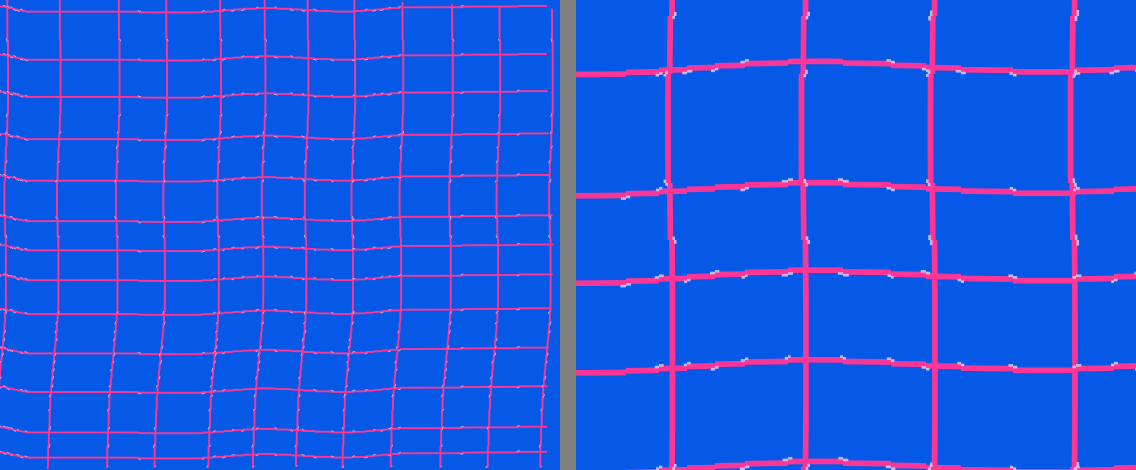
Left: the whole. Right: its middle third, enlarged.
Write a WebGL 2 fragment shader that draws this pattern.

```glsl
#version 300 es
precision highp float;
// A hand-drawn pink grid on blue: 12 upright and 13 level strands, unevenly spaced.
// All strands of a direction share one bend, built from smooth ramps; the bend is
// taken in small stair steps, and pale specks sit on the strand edges at the steps.
uniform vec2 u_resolution;
out vec4 fragColor;

const vec2 SHEET = vec2(768.0, 645.0);   // canvas divided into sheet units
const float HALF_WIDTH = 1.3;
const vec3 BLUE = vec3(0.025, 0.35, 0.905);
const vec3 PINK = vec3(0.99, 0.21, 0.59);
const vec3 PALE = vec3(0.86, 0.83, 0.97);

// Uneven spacing: strand positions from the left and from the top
const float COLUMNS[12] = float[12](10.0, 82.0, 163.0, 228.0, 302.0, 363.0,
                                    422.0, 486.0, 552.0, 620.0, 685.0, 757.0);
const float ROWS[13] = float[13](16.0, 82.0, 133.0, 191.0, 248.0, 303.5, 343.5,
                                 384.5, 431.0, 485.0, 538.0, 593.5, 628.0);

float hash(vec2 p) {
    vec3 q = fract(vec3(p.xyx) * 0.1031);
    q += dot(q, q.yzx + 33.33);
    return fract((q.x + q.y) * q.z);
}

float ramp(float t, float from, float to, float rise) {
    return rise * smoothstep(from, to, t);
}

// Downward bend of the level strands along x
float rowBend(float x) {
    return -8.0 + ramp(x, -8.0, 44.0, 8.0) + ramp(x, 160.0, 230.0, 1.2)
         + ramp(x, 255.0, 365.0, -5.9) + ramp(x, 365.0, 465.0, 4.3)
         + ramp(x, 478.0, 562.0, -5.5) + ramp(x, 560.0, 750.0, -1.8);
}

// Sideways bend of the upright strands along y
float columnBend(float y) {
    return ramp(y, 0.0, 110.0, 1.0) + ramp(y, 130.0, 270.0, -4.8)
         + ramp(y, 280.0, 360.0, 2.2) + ramp(y, 400.0, 560.0, -10.5)
         + ramp(y, 500.0, 680.0, -5.0);
}

// Smooth coverage of a band of given half width
float band(float d, float halfWidth, float px) {
    return clamp((halfWidth - abs(d)) / px + 0.5, 0.0, 1.0);
}

// Bend flattened into unit stair steps with soft risers
float stepped(float bend) {
    return mix(bend, floor(bend + 0.5), 0.75);
}

// Pale speck on one edge of a strand, where its bend changes step
float speck(float d, float bend, float slope, float id, float px) {
    float toStep = (fract(bend) - 0.5) / max(abs(slope), 0.001);
    vec2 cell = vec2(floor(bend) + 40.0, id);
    float side = hash(cell) < 0.5 ? -1.0 : 1.0;
    float present = step(0.2, hash(cell + 17.0));
    float size = mix(1.3, 2.6, hash(cell + 51.0));
    return present * band(toStep, size, px) * band(d - side * 1.5, 0.6, px);
}

// Strand coverage (x) and speck coverage (y), cut off at both ends
vec2 strand(float d, float along, vec2 ends, float bend, float slope, float id, float px) {
    float inside = band(along - 0.5 * (ends.x + ends.y), 0.5 * (ends.y - ends.x), px);
    return inside * vec2(band(d, HALF_WIDTH, px), speck(d, bend, slope, id, px));
}

void main() {
    vec2 p = gl_FragCoord.xy / u_resolution * SHEET;
    p.y = SHEET.y - p.y;                 // measure downward from the top
    float px = SHEET.x / u_resolution.x;

    float rowShift = rowBend(p.x);
    float rowSlope = 0.5 * (rowBend(p.x + 1.0) - rowBend(p.x - 1.0));
    float columnShift = columnBend(p.y);
    float columnSlope = 0.5 * (columnBend(p.y + 1.0) - columnBend(p.y - 1.0));
    vec2 cover = vec2(0.0);

    // Level strands, reaching furthest right near the middle
    for (int i = 0; i < 13; i++) {
        float id = float(i);
        float reach = 750.0 + 9.0 * exp(-(id - 6.0) * (id - 6.0) / 7.0);
        float d = p.y - ROWS[i] - stepped(rowShift);
        cover = max(cover, strand(d, p.x, vec2(-9.0, reach), rowShift, rowSlope, id, px));
    }

    // Upright strands, starting lower toward the right, with ragged feet
    for (int i = 0; i < 12; i++) {
        float id = float(i);
        float top = id < 8.0 ? -9.0 : 3.0 * (id - 7.0);
        float foot = mix(638.0, 644.0, hash(vec2(id, 7.0)));
        float d = p.x - COLUMNS[i] - stepped(columnShift);
        cover = max(cover, strand(d, p.y, vec2(top, foot), columnShift, columnSlope, id + 20.0, px));
    }

    vec3 color = mix(BLUE, PINK, cover.x);
    color = mix(color, PALE, 0.8 * cover.y);
    fragColor = vec4(color, 1.0);
}
```
